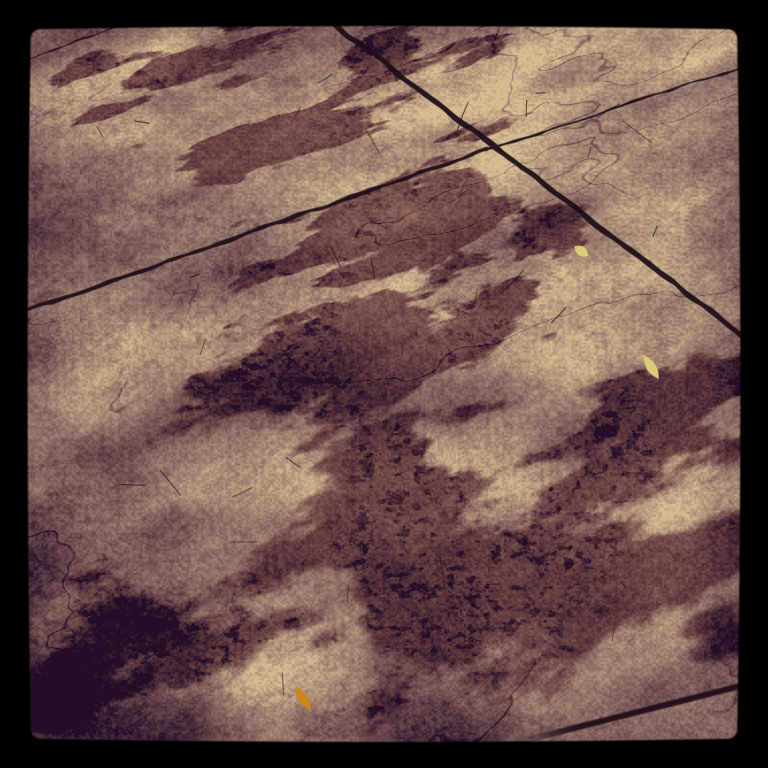
Give the GLSL for this texture, as a Shadertoy shader.

```glsl
#define SHADOW vec3(0.20, 0.105, 0.195)
#define UMBER  vec3(0.365, 0.235, 0.265)
#define TAUPE  vec3(0.50, 0.37, 0.36)
#define STONE  vec3(0.63, 0.52, 0.45)
#define SUNLIT vec3(0.79, 0.69, 0.54)
#define JOINT  vec3(0.11, 0.05, 0.09)
#define RUST   vec3(0.38, 0.13, 0.11)
#define LEAF   vec3(0.86, 0.80, 0.48)
#define STREAK_ANGLE 0.42
#define STAIN_DEPTH 1.85
#define DAPPLE 5.0
#define GRAIN 0.95

float hash(vec2 p) {
    return fract(sin(dot(p, vec2(127.1, 311.7))) * 43758.5453);
}

float noise(vec2 p) {
    vec2 i = floor(p), f = fract(p);
    f = f * f * (3.0 - 2.0 * f);
    return mix(mix(hash(i), hash(i + vec2(1, 0)), f.x),
               mix(hash(i + vec2(0, 1)), hash(i + vec2(1, 1)), f.x), f.y);
}

float fbm(vec2 p) {
    float sum = 0.0, amp = 0.5;
    for (int i = 0; i < 5; i++) {
        sum += amp * noise(p);
        p = mat2(0.8, 0.6, -0.6, 0.8) * p * 2.03 + 3.7;
        amp *= 0.5;
    }
    return sum / 0.97;
}

mat2 rotation(float a) {
    return mat2(cos(a), -sin(a), sin(a), cos(a));
}

float segment(vec2 p, vec2 a, vec2 b) {
    vec2 ab = b - a;
    return length(p - a - ab * clamp(dot(p - a, ab) / dot(ab, ab), 0.0, 1.0));
}

// Coverage of a thin line with a soft edge
float stroke(float dist, float halfWidth, float soft) {
    return 1.0 - smoothstep(halfWidth - soft, halfWidth + soft, dist);
}

vec3 toneRamp(float t) {
    vec3 c = mix(SHADOW, UMBER, clamp(t, -0.4, 1.0));
    c = mix(c, TAUPE, clamp(t - 1.0, 0.0, 1.0));
    c = mix(c, STONE, clamp(t - 2.0, 0.0, 1.0));
    return mix(c, SUNLIT, clamp(t - 3.0, 0.0, 1.3));
}

// Wet area: broad capsules broken up by streaked noise
float stainMask(vec2 p, vec2 s) {
    float d = segment(p, vec2(0.33, 0.49), vec2(0.60, 0.69)) - 0.085;
    d = min(d, segment(p, vec2(0.48, 0.50), vec2(0.50, 0.62)) - 0.10);
    d = min(d, segment(p, vec2(0.50, 0.46), vec2(0.95, 0.50)) - 0.05);
    d = min(d, segment(p, vec2(0.47, 0.45), vec2(0.55, 0.22)) - 0.10);
    d = min(d, segment(p, vec2(0.55, 0.20), vec2(0.90, 0.27)) - 0.08);
    d = min(d, segment(p, vec2(0.10, 0.10), vec2(0.45, 0.20)) - 0.03);
    d = min(d, segment(p, vec2(0.15, 0.90), vec2(0.50, 0.90)) - 0.008);
    d = min(d, segment(p, vec2(0.30, 0.77), vec2(0.55, 0.87)) - 0.014);
    d += (fbm(s * vec2(8.0, 21.0) + 2.3) - 0.5) * 0.40;
    float soft = mix(0.05, 0.014, smoothstep(0.1, 0.7, p.y));
    return 1.0 - smoothstep(-soft, soft, d);
}

void mainImage(out vec4 fragColor, in vec2 fragCoord) {
    float size = min(iResolution.x, iResolution.y);
    vec2 p = (fragCoord - 0.5 * (iResolution.xy - size)) / size;
    float px = 1.0 / size;
    vec2 s = rotation(STREAK_ANGLE) * p;
    s.y *= 0.8 + 0.5 * p.y;

    // Dappled light on the concrete, weaker where wet
    float wet = stainMask(p, s);
    float tone = mix(2.6, 3.2, p.y);
    tone += (fbm(s * vec2(5.5, 9.5) + 11.0) - 0.5) * DAPPLE * mix(1.0, 0.6, wet);
    tone -= 1.6 * (1.0 - smoothstep(0.03, 0.32, length(p - vec2(0.1, 0.07))));

    // Stain with clustered pits
    tone -= STAIN_DEPTH * wet;
    float cluster = smoothstep(0.36, 0.6, fbm(p * 10.0 + 5.0));
    float pits = smoothstep(0.55, 0.68, fbm(p * vec2(85.0, 115.0)));
    float specks = smoothstep(0.72, 0.86, noise(p * vec2(190.0, 230.0)));
    tone -= (pits + 0.5 * specks) * cluster * mix(0.4, 1.05, wet);

    // Lower right slab
    float slabEdge = p.y - 0.036 - 0.253 * (p.x - 0.70);
    tone = mix(2.7, tone, smoothstep(-px, px, slabEdge));

    // Fine grain, cracks and edge falloff
    tone += GRAIN * (noise(p * 380.0) - 0.5 + 0.6 * (noise(p * 170.0 + 4.0) - 0.5));
    for (int i = 0; i < 2; i++) {
        float k = float(i);
        float vein = abs(fbm(s * vec2(2.5, 5.0 + k) + 7.0 + 13.0 * k) - 0.5);
        tone -= 1.2 * stroke(vein, 0.003, 0.003) * smoothstep(0.42, 0.62, noise(p * 5.0 + 1.7 + k));
    }
    vec2 c = p - 0.5;
    tone -= 0.7 * smoothstep(0.38, 0.47, max(abs(c.x), abs(c.y)));
    vec3 color = toneRamp(tone);
    color *= mix(vec3(1.0), vec3(1.02, 0.95, 0.91), wet);

    // Slab joints
    vec2 w = p + 0.003 * (vec2(noise(p * 40.0), noise(p * 40.0 + 9.0)) - 0.5);
    float worn = 0.0016 * (noise(p * 70.0) - 0.5);
    float joint = stroke(segment(w, vec2(0.43, 0.972), vec2(0.97, 0.56)) + worn, 0.0034, 0.0012);
    joint = max(joint, stroke(segment(w, vec2(0.03, 0.594), vec2(0.634, 0.805)) + worn, 0.0025, 0.0013));
    joint = max(joint, stroke(segment(w, vec2(0.634, 0.805), vec2(0.97, 0.914)) + worn, 0.0014, 0.0013));
    joint = max(joint, stroke(segment(w, vec2(0.03, 0.919), vec2(0.15, 0.965)) + worn, 0.001, 0.0013));
    joint = max(joint, stroke(abs(slabEdge - 0.004), 0.004, 0.002) * smoothstep(0.66, 0.76, p.x));
    color = mix(color, JOINT, 0.93 * joint);

    // Scattered needles and twigs
    for (int i = 0; i < 40; i++) {
        float k = float(i);
        vec2 start = 0.06 + 0.86 * vec2(hash(vec2(k, 1.0)), hash(vec2(k, 2.0)));
        float angle = 6.283 * hash(vec2(k, 3.0));
        vec2 end = start + mix(0.01, 0.045, hash(vec2(k, 4.0))) * vec2(cos(angle), sin(angle));
        vec3 needle = mix(JOINT, RUST, step(0.4, hash(vec2(k, 5.0))));
        color = mix(color, needle, 0.7 * stroke(segment(w, start, end), 0.0007, 0.001));
    }

    // Fallen leaves
    for (int i = 0; i < 3; i++) {
        float k = float(i);
        vec2 center = vec2(0.395 + (0.4975 - 0.1355 * k) * k, 0.09 + (0.95 - 0.367 * k) * k);
        vec2 q = rotation(-1.0 + 0.4 * mod(k, 2.0)) * (p - center);
        float along = q.x / mix(0.018, 0.011, mod(k, 2.0));
        float blade = stroke(abs(q.y), 0.0062 * (1.0 - along * along), 0.0012);
        color = mix(color, mix(vec3(0.8, 0.52, 0.12), LEAF, min(k, 1.0)), blade);
    }

    // Bulging black frame with rounded corners
    vec2 halfSize = vec2(0.459, 0.461) + 0.005 * (1.0 - 4.0 * c.yx * c.yx);
    float border = length(max(abs(c) - halfSize + 0.012, 0.0)) - 0.012;
    color *= 1.0 - smoothstep(-0.002, 0.002, border);
    fragColor = vec4(clamp(color, 0.0, 1.0), 1.0);
}
```
